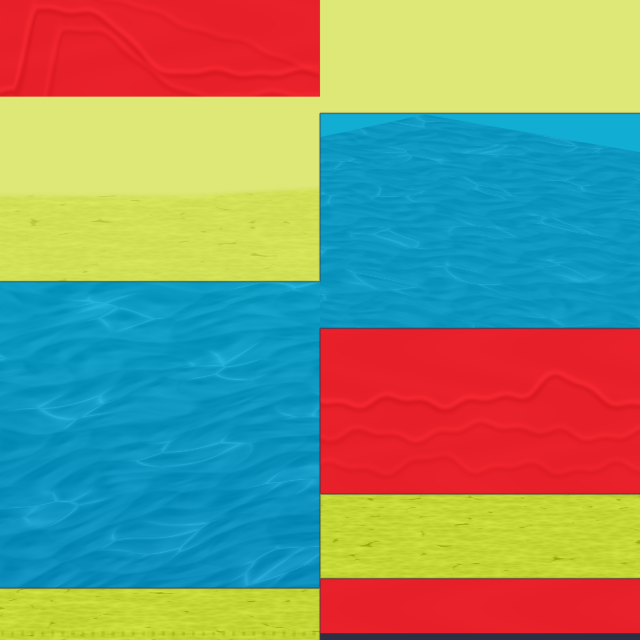
Give the GLSL for this background, as a Shadertoy shader.

```glsl
// Two columns of flat colour panels: red relief, pale and grainy yellow, rippled blue.
// Panels are layered top to bottom by edge height; cellular noise makes the ripples
// and grain, summed sines shape the embossed ridges, thin dark seams divide panels.

const vec3 RED = vec3(0.910, 0.125, 0.160);
const vec3 PALE = vec3(0.868, 0.908, 0.465);
const vec3 YELLOW = vec3(0.825, 0.885, 0.340);
const vec3 LIME = vec3(0.775, 0.850, 0.215);
const vec3 WATER_HIGH = vec3(0.055, 0.620, 0.770);
const vec3 WATER_LOW = vec3(0.050, 0.565, 0.745);
const vec3 SKY = vec3(0.065, 0.680, 0.825);
const vec3 NAVY = vec3(0.180, 0.180, 0.265);

const float SPLIT = 0.5;                                // column boundary
const vec4 LEFT_EDGES = vec4(0.849, 0.694, 0.560, 0.081);
const vec4 RIGHT_EDGES = vec4(0.823, 0.487, 0.228, 0.096);
const float FLOOR_EDGE = 0.0105;
const vec2 HILL_PEAK = vec2(0.664, 0.821);
const float SEAM_WIDTH = 0.0013;
const float SEAM_DARKNESS = 0.55;
const float RELIEF_WIDTH = 0.0055;
const float RELIEF_STRENGTH = 0.10;

vec2 hash2(vec2 p) {
    vec3 q = fract(p.xyx * vec3(0.1031, 0.1030, 0.0973));
    q += dot(q, q.yzx + 33.33);
    return fract((q.xx + q.yz) * q.zy);
}

// Distances to the nearest and second nearest cell point
vec2 cellular(vec2 p) {
    vec2 cell = floor(p), near = vec2(9.0);
    for (int j = -1; j <= 1; j++)
    for (int i = -1; i <= 1; i++) {
        vec2 id = cell + vec2(i, j);
        float d = length(id + hash2(id) - p);
        near = d < near.x ? vec2(d, near.x) : vec2(near.x, min(near.y, d));
    }
    return near;
}

// Crinkled surface: tilted facets plus broken bright creases
float ripples(vec2 p) {
    p += 0.28 * sin(p.yx * vec2(1.7, 2.3) + 1.3 * sin(p * 0.9));
    vec2 here = cellular(p);
    float facet = cellular(p + vec2(0.06, -0.16)).x - here.x;
    float fine = cellular(p * 2.3 + 7.0).x - 0.5;
    float crease = exp(-9.0 * (here.y - here.x));
    float broken = smoothstep(0.1, 1.3, sin(p.x * 1.9 + p.y) + sin(p.y * 1.3 - p.x * 0.7));
    return 0.16 * facet + 0.035 * fine + 0.11 * crease * broken - 0.012;
}

// Horizontal fibres with sparse dark flecks
float grain(vec2 p) {
    float fibre = cellular(p * vec2(55.0, 240.0)).x - 0.5;
    float streak = cellular(p * vec2(9.0, 120.0) + 31.0).x - 0.5;
    float fleck = smoothstep(0.75, 1.0, cellular(p * vec2(38.0, 150.0) + 11.0).x);
    return 0.065 * fibre + 0.06 * streak - 0.16 * fleck;
}

// Height of a numbered ridge line in either red relief
float ridge(float x, float n) {
    float wave = 0.007 * sin(x * 43.0 + n * 2.1) + 0.004 * sin(x * 97.0 + n * 4.3);
    if (x < SPLIT) {
        float shift = 0.04 * n;
        float rise = smoothstep(0.02, 0.06, x - shift);
        float fall = smoothstep(0.12, 0.28, x - shift * 0.6);
        float slope = n > 1.5 ? 1.06 - 0.34 * x : 0.985 - 0.035 * n - 0.13 * (1.0 - rise) - 0.10 * fall;
        return slope + 0.5 * wave;
    }
    float peak = 0.043 * exp(-pow((x - 0.868 + 0.09 * n) / 0.045, 2.0));
    return 0.372 - 0.052 * n + peak / (1.0 + n) + wave;
}

float relief(vec2 p) {
    float sum = 0.006 * sin(p.x * 23.0 + 4.0 * sin(p.y * 31.0));
    for (int i = 0; i < 3; i++) {
        float n = float(i), y = ridge(p.x, n);
        float slope = (ridge(p.x + 0.001, n) - y) / 0.001;
        float d = (p.y - y) / (RELIEF_WIDTH * sqrt(1.0 + slope * slope));
        sum += RELIEF_STRENGTH / (1.0 + 0.5 * n) * d * exp(-d * d);
    }
    return sum;
}

// Smooth coverage of the region below an edge
float below(float y, float edge) {
    float soft = 0.7 / iResolution.y;
    return smoothstep(-soft, soft, edge - y);
}

float seam(float d) { return exp(-pow(d / SEAM_WIDTH, 2.0)); }

void mainImage(out vec4 fragColor, in vec2 fragCoord) {
    vec2 p = fragCoord / iResolution.xy;
    vec3 red = RED + relief(p) * vec3(1.0, 0.6, 0.6);
    float fibres = grain(p);
    vec3 lime = LIME + fibres;

    // Left column
    vec2 swell = vec2(p.x * 11.0, p.y * 34.0 - p.x * 14.0 * (1.0 - 1.5 * p.y));
    vec3 leftWater = mix(WATER_LOW, WATER_HIGH, smoothstep(0.08, 0.6, p.y)) + ripples(swell);
    vec3 left = mix(red, PALE, below(p.y, LEFT_EDGES.x));
    float shore = smoothstep(-0.006, 0.006, LEFT_EDGES.y + 0.06 * max(p.x - 0.3, 0.0) - p.y);
    left = mix(left, YELLOW + 0.55 * fibres, shore);
    left = mix(left, leftWater, below(p.y, LEFT_EDGES.z));
    float stitches = smoothstep(0.2, 0.8, sin(p.x * 400.0)) * seam((p.y - 0.010) / 3.0);
    left = mix(left, lime - 0.07 * stitches, below(p.y, LEFT_EDGES.w));

    // Right column, with ripples tightening toward the hill
    float depth = p.y - RIGHT_EDGES.y;
    vec2 chop = vec2(p.x * (17.0 + 8.0 * depth), 52.0 * depth + 70.0 * depth * depth + 5.0 * p.x);
    vec3 rightWater = mix(WATER_HIGH, WATER_LOW, 0.35) + 0.7 * ripples(chop);
    float fromPeak = p.x - HILL_PEAK.x;
    float hill = HILL_PEAK.y - (fromPeak < 0.0 ? -0.215 : 0.175) * fromPeak;
    vec3 right = mix(PALE, mix(SKY, rightWater, below(p.y, hill)), below(p.y, RIGHT_EDGES.x));
    right = mix(right, red, below(p.y, RIGHT_EDGES.y));
    right = mix(right, lime, below(p.y, RIGHT_EDGES.z));
    right = mix(right, red, below(p.y, RIGHT_EDGES.w));
    right = mix(right, NAVY, below(p.y, FLOOR_EDGE));

    // Join the columns and darken the seams
    float side = below(SPLIT, p.x);
    vec3 color = mix(left, right, side);
    float leftSeam = max(seam(p.y - LEFT_EDGES.z), seam(p.y - LEFT_EDGES.w));
    vec4 gaps = p.y - RIGHT_EDGES;
    float rightSeam = max(max(seam(gaps.x), seam(gaps.y)), max(seam(gaps.z), seam(gaps.w)));
    float contrast = below(p.y, RIGHT_EDGES.y) + below(p.y, RIGHT_EDGES.x) * (1.0 - below(p.y, LEFT_EDGES.z));
    float dark = max(mix(leftSeam, rightSeam, side), seam(p.x - SPLIT) * contrast);
    fragColor = vec4(mix(color, NAVY, SEAM_DARKNESS * dark), 1.0);
}
```
